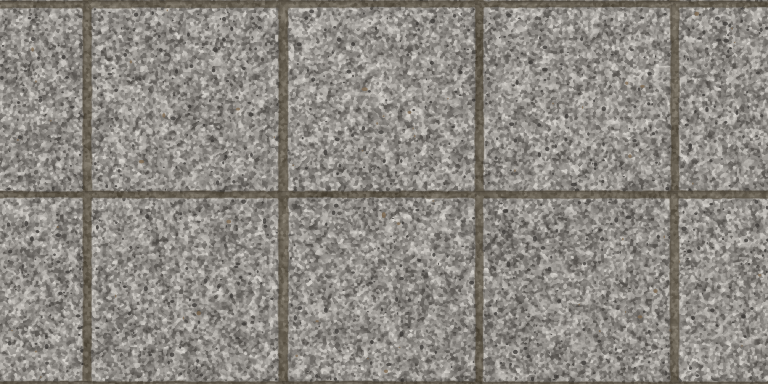
Give the GLSL for this texture, as a Shadertoy shader.

```glsl
// Square speckled granite slabs set in a grid with recessed brown mortar joints.
// Stone grain is blended cellular noise at two scales plus sparse dark flecks;
// a rounded-box distance gives the slab edges, contact shadows and lit rims.

#define PITCH vec2(0.5098, 0.4955)        // slab spacing, in canvas heights
#define ORIGIN vec2(0.228, -0.002)        // centre of the first joint crossing
#define JOINT_HALF vec2(0.0115, 0.0092)   // half widths of the joints
#define CORNER 0.005
#define GRAIN_SCALE 145.0
#define FLECK_SCALE 62.0
#define FLECK_AMOUNT 0.10
#define EDGE_WEAR 0.0028
#define STONE vec3(0.573, 0.560, 0.541)
#define MORTAR vec3(0.415, 0.387, 0.335)
#define SHADOW vec3(0.235, 0.210, 0.175)

vec3 hash3(vec2 p) {
    vec3 q = fract(p.xyx * vec3(0.1031, 0.1030, 0.0973));
    q += dot(q, q.yxz + 33.33);
    return fract((q.xxy + q.yzz) * q.zyx);
}

// Cellular noise whose neighbouring cells blend softly; result is about -0.5..0.5
float grain(vec2 p) {
    vec2 cell = floor(p), f = fract(p);
    float sum = 0.0, total = 0.0;
    for (int y = -1; y <= 1; y++)
    for (int x = -1; x <= 1; x++) {
        vec2 offset = vec2(x, y);
        vec3 h = hash3(cell + offset + 71.0);
        vec2 d = offset + h.xy - f;
        float weight = exp(-8.0 * dot(d, d));
        sum += weight * h.z;
        total += weight;
    }
    return sum / total - 0.5;
}

// Sparse round mineral flecks: x is coverage, y is a random tint per fleck
vec2 flecks(vec2 p, float aa) {
    vec2 cell = floor(p), f = fract(p), result = vec2(0.0);
    for (int y = -1; y <= 1; y++)
    for (int x = -1; x <= 1; x++) {
        vec2 offset = vec2(x, y);
        vec3 h = hash3(cell + offset + 213.0);
        vec3 kind = hash3(cell + offset + 519.0);
        vec2 d = (offset + h.xy - f) * mix(vec2(0.75, 1.25), vec2(1.25, 0.75), kind.x);
        float radius = mix(0.12, 0.38, kind.y * kind.y);
        float cover = 1.0 - smoothstep(radius - aa, radius + aa, length(d));
        cover *= step(h.z, FLECK_AMOUNT);
        if (cover > result.x) result = vec2(cover, kind.z);
    }
    return result;
}

float roundedBox(vec2 p, vec2 halfSize) {
    vec2 q = abs(p) - halfSize + CORNER;
    return length(max(q, 0.0)) + min(max(q.x, q.y), 0.0) - CORNER;
}

void mainImage(out vec4 fragColor, in vec2 fragCoord) {
    vec2 uv = fragCoord / iResolution.y;
    float pixel = 1.0 / iResolution.y;

    // Slab grid, with slightly uneven placement
    vec2 grid = (uv - ORIGIN) / PITCH;
    vec2 slab = floor(grid);
    vec3 slabRandom = hash3(slab + 37.0);
    vec2 local = (fract(grid) - 0.5) * PITCH;
    vec2 halfSize = 0.5 * PITCH - JOINT_HALF;
    vec2 centred = local - (slabRandom.xy - 0.5) * 0.0025;

    // Shared noise layers
    float fine = grain(uv * GRAIN_SCALE);
    float coarse = grain(uv * GRAIN_SCALE * 0.47 + 19.0);
    float patches = grain(uv * 13.0 + 43.0);
    float mottle = sin(uv.x * 11.0 + 2.0 * sin(uv.y * 9.0)) * sin(uv.y * 13.0 + uv.x * 5.0);
    float edge = roundedBox(centred, halfSize) + EDGE_WEAR * (coarse + 0.6 * patches);

    // Granite: layered grain, broad mottling, flecks
    float tone = 0.32 * fine + 0.24 * coarse + 0.035 * patches + 0.008 * mottle;
    tone += (slabRandom.z - 0.5) * 0.03;
    vec3 stone = STONE + tone * vec3(1.0, 1.0, 0.99);
    vec2 fleck = flecks(uv * FLECK_SCALE, pixel * FLECK_SCALE * 0.6);
    vec3 fleckColor = mix(vec3(0.22, 0.21, 0.20), vec3(0.50, 0.41, 0.30), step(0.93, fleck.y));
    stone = mix(stone, fleckColor, fleck.x * 0.75);

    // Lit upper and left rims, dim lower and right rims
    vec2 rim = exp(-abs(abs(centred) - halfSize) / 0.004);
    stone += 0.055 * (rim.y * sign(centred.y) - 0.7 * rim.x * sign(centred.x));

    // Mortar: gritty, stained in patches, shadowed below and right of each slab
    vec3 mortar = MORTAR + 0.14 * fine + 0.10 * coarse + 0.10 * patches;
    vec2 beyond = vec2(centred.x, -centred.y) - halfSize;
    vec2 slabShadow = smoothstep(-0.001, 0.001, beyond) * exp(-max(beyond, 0.0) / 0.0045);
    float contact = exp(-max(edge, 0.0) / 0.0025);
    float shade = max(max(0.75 * slabShadow.y, 0.45 * slabShadow.x), 0.35 * contact);
    mortar = mix(mortar, SHADOW, shade * (0.85 + 0.6 * patches));

    float stoneMask = 1.0 - smoothstep(-pixel, pixel, edge);
    fragColor = vec4(clamp(mix(mortar, stone, stoneMask), 0.0, 1.0), 1.0);
}
```
